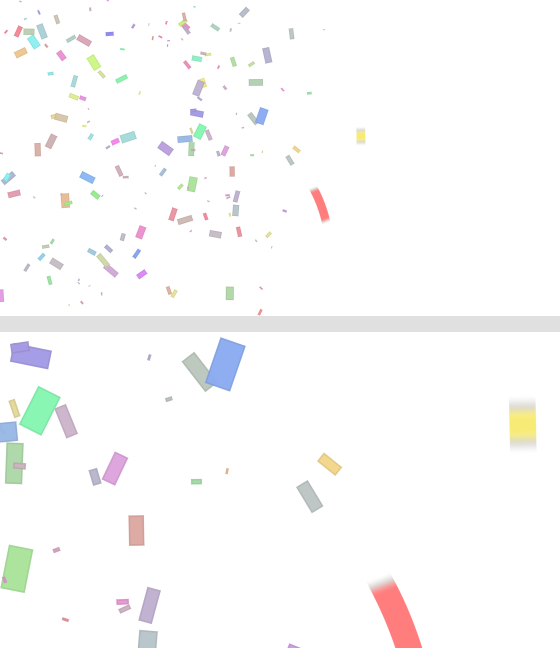
Top: the whole. Bottom: its middle third, enlarged.
A WebGL 1 fragment shader for this pattern:

```glsl
precision highp float;
// Pastel confetti scattered over the left of a white ground, thinning to the right.
// Each piece is a hashed, rotated box; two larger pieces are soft motion streaks.
// Lengths are in units of the canvas height.

uniform vec2 u_resolution;

const int PIECE_COUNT = 158;
const float SEED = 17.0;
const float FIELD_WIDTH = 0.47;        // dense part, as a share of the width
const float STRAY_REACH = 0.17;        // how far strays drift past it
const float LENGTH_MIN = 0.006;
const float LENGTH_MAX = 0.051;
const float LENGTH_BIAS = 1.7;         // higher gives more small pieces
const vec2 ASPECT_RANGE = vec2(0.36, 0.60);
const vec2 VALUE_RANGE = vec2(0.77, 0.97);
const vec2 CHROMA_RANGE = vec2(0.03, 0.46);
const float OPACITY = 0.96;
const float RIM_WIDTH = 0.0012;
const float RIM_SHADE = 0.93;

const vec3 GROUND = vec3(1.0);
const vec3 STREAK_RED = vec3(1.0, 0.49, 0.49);
const vec3 STREAK_YELLOW = vec3(0.97, 0.92, 0.46);
const vec3 STREAK_END = vec3(0.66, 0.64, 0.62);

vec3 hash3(float n) {
  vec3 p = fract(n * vec3(0.1031, 0.1030, 0.0973));
  p += dot(p, p.yxz + 33.33);
  return fract((p.xxy + p.yzz) * p.zyx);
}

vec2 rotate(vec2 p, float angle) {
  float c = cos(angle), s = sin(angle);
  return vec2(c * p.x + s * p.y, c * p.y - s * p.x);
}

float boxDistance(vec2 p, vec2 halfSize) {
  vec2 d = abs(p) - halfSize;
  return length(max(d, 0.0)) + min(max(d.x, d.y), 0.0);
}

// Muted pieces are darker, vivid ones lighter.
vec3 pastel(float hue, float vividness) {
  vec3 wheel = clamp(abs(fract(hue + vec3(0.0, 2.0, 1.0) / 3.0) * 6.0 - 3.0) - 1.0, 0.0, 1.0);
  float value = mix(VALUE_RANGE.x, VALUE_RANGE.y, vividness);
  float chroma = mix(CHROMA_RANGE.x, CHROMA_RANGE.y, vividness);
  return value - chroma * (1.0 - wheel);
}

vec3 addPiece(vec3 color, vec2 p, float id, float aspect, float pixel) {
  vec3 place = hash3(id + SEED);
  vec3 shape = hash3(id + SEED + 311.0);
  vec3 tint = hash3(id + SEED + 677.0);

  float x = FIELD_WIDTH * place.x + STRAY_REACH * pow(place.z, 7.0);
  vec2 center = vec2(x * aspect, pow(place.y, 0.8));
  float len = mix(LENGTH_MIN, LENGTH_MAX, pow(shape.x, LENGTH_BIAS));
  vec2 halfSize = 0.5 * len * vec2(1.0, mix(ASPECT_RANGE.x, ASPECT_RANGE.y, shape.y));

  float d = boxDistance(rotate(p - center, shape.z * 3.14159), halfSize);
  float cover = 1.0 - smoothstep(-0.7 * pixel, 0.7 * pixel, d);
  float rim = smoothstep(-RIM_WIDTH - pixel, -RIM_WIDTH, d);
  vec3 paper = pastel(tint.x, tint.y) * mix(1.0, RIM_SHADE, rim);
  return mix(color, paper, cover * OPACITY);
}

// A bent strip whose ends turn grey and fade out along its length.
vec3 addStreak(vec3 color, vec2 p, vec2 halfSize, float bend, float solid, vec3 tint, float pixel) {
  p.x += bend * p.y * p.y;
  float side = 1.0 - smoothstep(-0.7 * pixel, 0.7 * pixel, abs(p.x) - halfSize.x);
  float fade = 1.0 - smoothstep(solid, 1.0, abs(p.y) / halfSize.y);
  vec3 paper = mix(STREAK_END, tint, smoothstep(0.2, 0.95, fade));
  return mix(color, paper, side * fade);
}

void main() {
  vec2 p = gl_FragCoord.xy / u_resolution.y;
  float aspect = u_resolution.x / u_resolution.y;
  float pixel = 1.0 / u_resolution.y;
  vec3 color = GROUND;

  // Scattered pieces
  for (int i = 0; i < PIECE_COUNT; i++) {
    color = addPiece(color, p, float(i), aspect, pixel);
  }

  // Blurred pieces close to the viewer
  vec2 redPoint = rotate(p - vec2(0.573 * aspect, 0.352), 0.36);
  color = addStreak(color, redPoint, vec2(0.0135, 0.063), 1.2, 0.68, STREAK_RED, pixel);
  vec2 yellowPoint = rotate(p - vec2(0.6445 * aspect, 0.569), 0.02);
  color = addStreak(color, yellowPoint, vec2(0.014, 0.032), 0.0, 0.12, STREAK_YELLOW, pixel);

  gl_FragColor = vec4(color, 1.0);
}
```
